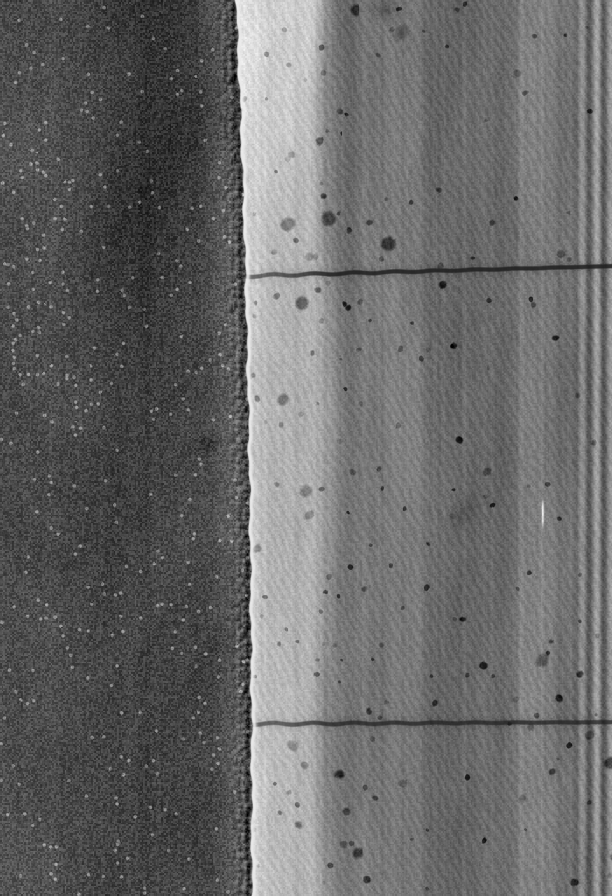
Reproduce this texture procedurally as a Shadertoy shader.

```glsl
vec2 hash2(vec2 c) {
    vec3 q = fract(c.xyx * vec3(0.1031, 0.103, 0.0973));
    q += dot(q, q.yzx + 33.33);
    return fract((q.xx + q.yz) * q.zy);
}

// Cellular noise: distance to the nearest point, and that point's random value
vec2 cells(vec2 p) {
    vec2 base = floor(p), nearest = vec2(9.0, 0.0);
    for (int j = -1; j <= 1; j++)
    for (int i = -1; i <= 1; i++) {
        vec2 cell = base + vec2(i, j);
        vec2 rnd = hash2(cell);
        float d = length(cell + 0.15 + 0.7 * rnd - p);
        if (d < nearest.x) nearest = vec2(d, hash2(cell + 71.0).x);
    }
    return nearest;
}

// Layered, warped sines in -1..1
float mottle(vec2 p) {
    float sum = 0.0, amp = 0.5;
    for (int i = 0; i < 5; i++) {
        p += 0.6 * sin(p.yx * 1.3 + float(i) * 2.1);
        sum += amp * sin(p.x + 1.7) * sin(p.y + 0.4);
        p = mat2(1.5, 1.1, -1.1, 1.5) * p;
        amp *= 0.6;
    }
    return sum;
}

// Irregular vertical streaks
float streaks(float x) {
    return (sin(x * 67.0 + 2.0 * sin(x * 31.0)) + sin(x * 149.0 + 1.0)
          + sin(x * 263.0 + 3.0 * sin(x * 43.0)) + sin(x * 541.0)) * 0.25;
}

float band(float x, float center, float halfWidth) {
    return exp(-pow((x - center) / halfWidth, 2.0));
}

float asphalt(vec2 uv, vec2 p, float toEdge) {
    float cloud = mottle(p * vec2(15.0, 9.0));
    float tone = 0.275 + 0.05 * cloud + 0.022 * streaks(uv.x);
    tone -= 0.065 * band(uv.x, 0.24, 0.08) * smoothstep(0.15, 0.8, uv.y);
    tone += 0.035 * band(uv.x, 0.06, 0.06);
    tone -= 0.1 * band(length((uv - vec2(0.342, 0.504)) * vec2(1.0, 1.4)), 0.0, 0.016);

    // Gritty surface, turning to lit rubble beside the slab
    vec2 grit = p * 230.0;
    tone += 0.16 * (hash2(floor(p * 512.0)).x - 0.5) + 0.07 * (cells(grit).x - 0.45);
    float shoulder = smoothstep(-0.075, -0.025, toEdge);
    float rubble = cells(p * 125.0).x - cells(p * 125.0 + vec2(0.35, -0.3)).x;
    tone += shoulder * (0.085 + 0.3 * rubble * smoothstep(-0.045, -0.01, toEdge));

    // Pale chips gather in patches at the far side
    float patches = 0.05 + 0.35 * band(uv.x, 0.05, 0.09) * band(uv.y, 0.58, 0.2)
                  * smoothstep(-0.25, 0.4, cloud);
    vec2 chip = cells(p * 150.0 + 19.0);
    tone += 0.28 * step(1.0 - patches, chip.y) * smoothstep(0.42, 0.15, chip.x);
    return tone;
}

float concrete(vec2 uv, vec2 p, float toEdge) {
    float x = uv.x, y = uv.y;
    float pale = 1.0 - smoothstep(0.505, 0.56, x + 0.008 * sin(y * 9.0));
    float tone = mix(0.475, 0.68, pale);
    tone += pale * (0.1 * smoothstep(0.65, 1.0, y) + 0.09 * band(toEdge, 0.0, 0.04));
    tone -= 0.055 * band(x, 0.575, 0.03) * smoothstep(0.3, 0.9, y);
    tone -= 0.07 * smoothstep(0.67, 0.72, x) * (1.0 - smoothstep(0.835, 0.855, x));
    tone += 0.025 * band(x, 0.875, 0.025) - 0.05 * band(x, 0.93, 0.018);

    // Fine streaks and the sharp bright lines near the far side
    tone += 0.035 * streaks(x) + 0.02 * streaks(x * 2.7 + 0.4);
    tone += 0.13 * sin((x - 0.945) * 262.0) * smoothstep(0.935, 0.95, x);
    tone += 0.035 * mottle(p * vec2(21.0, 8.0)) + 0.02 * mottle(p * vec2(90.0, 20.0));

    // Brushed ripples and grain
    float ripple = sin(p.x * 620.0 + p.y * 330.0 + 4.0 * mottle(p * 45.0));
    tone += 0.025 * ripple + 0.07 * (hash2(floor(p * 512.0) + 9.0).x - 0.5);

    // Stains, denser toward the pale side
    for (int i = 0; i < 3; i++) {
        float scale = 17.0 + 13.0 * float(i);
        vec2 spot = cells(p * scale + float(i) * 37.0 + 0.02 * scale * mottle(p * 60.0) * 0.15);
        float chance = 0.12 + 0.14 * band(x, 0.53, 0.09);
        float radius = 0.06 + 0.07 * fract(spot.y * 91.0);
        float strength = 0.08 + 0.24 * fract(spot.y * 57.0);
        tone -= strength * step(1.0 - chance, spot.y) * smoothstep(radius + 0.05, radius - 0.03, spot.x);
    }
    vec2 smear = mat2(0.8, -0.6, 0.6, 0.8) * (uv - vec2(0.755, 0.425));
    tone -= 0.07 * band(smear.x, 0.0, 0.03) * band(smear.y, 0.0, 0.014);
    tone -= 0.1 * band(x, 0.63, 0.02) * band(y, 0.99, 0.012);

    // Thin pale scratch
    tone += 0.4 * band(x, 0.887, 0.0018) * smoothstep(0.018, 0.008, abs(y - 0.427));
    return tone;
}

void mainImage(out vec4 fragColor, in vec2 fragCoord) {
    vec2 uv = fragCoord / iResolution.xy;
    vec2 p = fragCoord / iResolution.y;
    float pixel = 1.0 / iResolution.x;
    float wobble = 0.0015 * sin(uv.y * 73.0) + 0.001 * sin(uv.y * 211.0);
    float toEdge = uv.x - (0.411 - 0.026 * pow(uv.y, 2.5) + wobble);

    // Two transverse joints, fainter across the pale strip
    float slab = concrete(uv, p, toEdge);
    float run = clamp((uv.x - 0.405) / 0.595, 0.0, 1.0);
    for (int i = 0; i < 2; i++) {
        float height = i == 0 ? mix(0.692, 0.703, run) : mix(0.192, 0.194, run);
        float gap = abs(uv.y - height + 0.0012 * sin(uv.x * 95.0) * (1.0 - run));
        float depth = mix(0.55, i == 0 ? 0.85 : 0.7, smoothstep(0.05, 0.25, run));
        slab = mix(slab, 0.17, depth * smoothstep(0.0035, 0.0012, gap));
        slab -= 0.05 * band(gap, 0.0, 0.007);
    }

    // Bright lip and the narrow shadow beside it
    float ground = asphalt(uv, p, toEdge) - 0.15 * band(toEdge, -0.006, 0.005);
    slab = mix(slab, 0.93, 0.85 * band(toEdge, 0.003, 0.004));
    float tone = mix(ground, slab, smoothstep(-pixel, pixel, toEdge));
    fragColor = vec4(vec3(clamp(tone, 0.0, 1.0)), 1.0);
}
```
